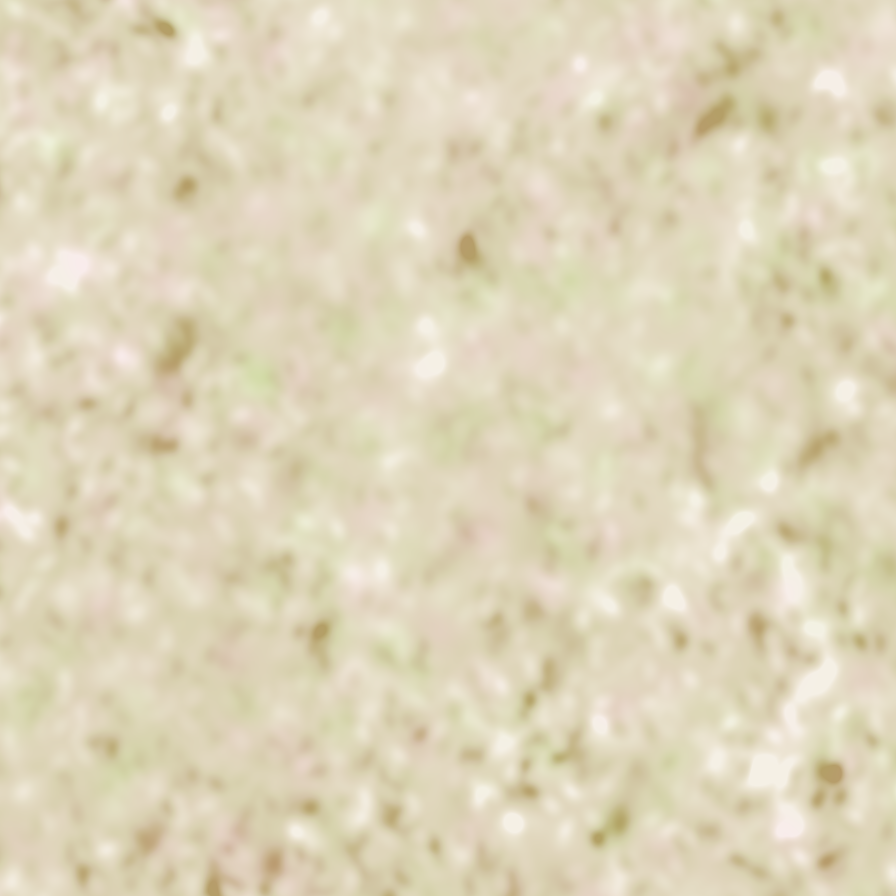
A WebGL 2 fragment shader for this texture:

```glsl
#version 300 es
precision highp float;
// Pale, soft-grained sandy surface with ochre flecks and creamy highlights.
// Layers of cellular noise, made of smooth upright grains of random strength,
// sum to one tone that runs through a colour ramp; another layer tints it.

#define COARSE_CELLS 10.0
#define GRAIN_CELLS 23.0
#define FINE_CELLS 42.0
#define PATCH_CELLS 3.5
#define TINT_CELLS 19.0
#define GRAIN_STRETCH 1.4
#define GRAIN_TILT 1.1
#define PATCH_CONTRAST 0.28
#define TINT_AMOUNT 0.008

uniform vec2 u_resolution;
out vec4 fragColor;

const int RAMP_SIZE = 8;
const vec3 RAMP[RAMP_SIZE] = vec3[](
    vec3(0.71, 0.62, 0.41),
    vec3(0.77, 0.71, 0.53),
    vec3(0.82, 0.77, 0.64),
    vec3(0.85, 0.82, 0.69),
    vec3(0.88, 0.84, 0.74),
    vec3(0.90, 0.87, 0.78),
    vec3(0.93, 0.90, 0.83),
    vec3(0.96, 0.94, 0.90));

// Four random values in 0..1 for a cell
vec4 hash4(vec2 cell, float seed) {
    vec4 q = fract(vec4(cell.xyx, seed) * vec4(0.1031, 0.1030, 0.0973, 0.1099));
    q += dot(q, q.wzxy + 33.33);
    return fract((q.xxyz + q.yzzw) * q.zywx);
}

// Signed sum of smooth elongated grains, scaled to about unit deviation
float grainNoise(vec2 p, float seed) {
    vec2 cell = floor(p);
    float sum = 0.0;
    for (int y = -1; y <= 1; y++) {
        for (int x = -1; x <= 1; x++) {
            vec2 neighbour = cell + vec2(x, y);
            vec4 rnd = hash4(neighbour + 17.0, seed);
            vec2 d = p - neighbour - rnd.xy;
            float angle = (rnd.z - 0.5) * 2.0 * GRAIN_TILT;
            float c = cos(angle), s = sin(angle);
            d = vec2(c * d.x - s * d.y, s * d.x + c * d.y);
            d.x *= GRAIN_STRETCH;
            float falloff = max(0.0, 1.0 - dot(d, d));
            sum += (rnd.w * 2.0 - 1.0) * falloff * falloff * falloff;
        }
    }
    return sum * 3.05;
}

// Evenly spaced ramp; zero tone is the middle colour
vec3 rampColour(float tone) {
    float position = clamp(tone / 0.83 + 3.9, 0.0, float(RAMP_SIZE) - 1.001);
    int index = int(position);
    return mix(RAMP[index], RAMP[index + 1], fract(position));
}

void main() {
    vec2 p = gl_FragCoord.xy / u_resolution.y;

    // Broad patches shift the tone and vary the local contrast
    float patches = grainNoise(p * PATCH_CELLS, 1.7);
    float contrast = max(0.6, 1.0 + PATCH_CONTRAST * grainNoise(p * PATCH_CELLS, 5.3));

    // Grain layers
    float grains = 0.40 * grainNoise(p * COARSE_CELLS, 9.1)
                 + 0.70 * grainNoise(p * GRAIN_CELLS, 13.9)
                 + 0.50 * grainNoise(p * FINE_CELLS, 21.3);
    float tone = 0.22 * patches + contrast * grains;

    // Faint drift between pink and green
    float tint = grainNoise(p * TINT_CELLS, 31.7);
    vec3 colour = rampColour(tone) + TINT_AMOUNT * tint * vec3(0.8, -0.7, 1.2);

    fragColor = vec4(clamp(colour, 0.0, 1.0), 1.0);
}
```
